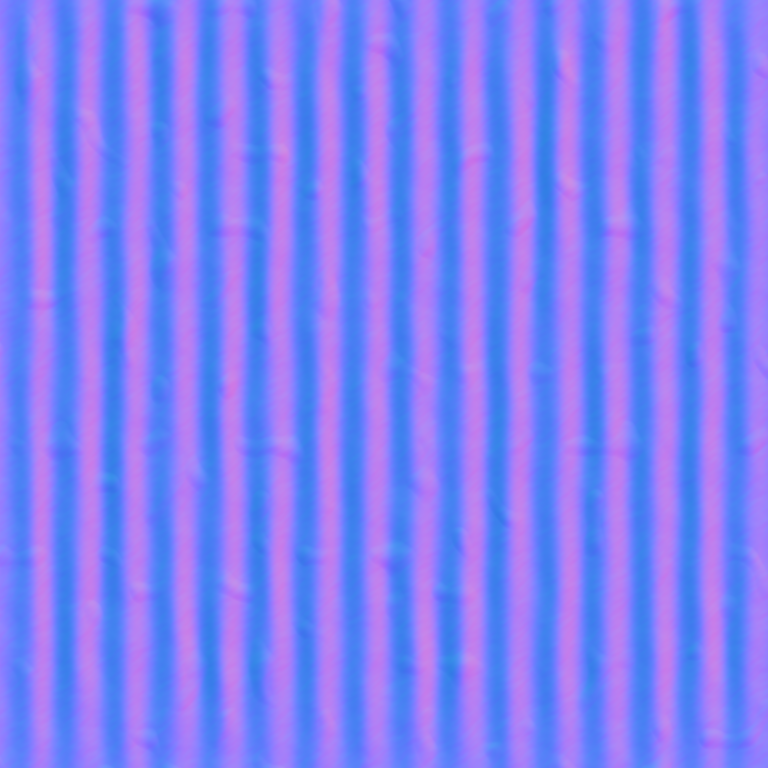
Write a Shadertoy shader that draws this texture map.

```glsl
const float TAU = 6.2831853;
const float RIDGES = 16.0;          // ridges across the canvas
const float RIDGE_PHASE = 0.865;    // steepest point within one repeat
const float RIDGE_SLOPE = 0.57;
const float WOBBLE = 0.05;          // sideways drift, in repeats
const float WEAR = 0.40;            // variation in ridge strength
const float DENT_HEIGHT = 0.0011;
const float PIT_HEIGHT = 0.0022;
const float GRAIN_HEIGHT = 0.00028;
const float EDGE_STRENGTH = 0.50;   // relief left at the border
const float SAMPLE_STEP = 0.0012;

vec2 randomDirection(vec2 p) {
    vec3 q = fract(vec3(p.xyx) * vec3(0.1031, 0.1030, 0.0973));
    q += dot(q, q.yzx + 33.33);
    float angle = TAU * fract((q.x + q.y) * q.z);
    return vec2(cos(angle), sin(angle));
}

float corner(vec2 cell, vec2 f, vec2 offset) {
    return dot(randomDirection(cell + offset), f - offset);
}

// Gradient noise, about -0.7 to 0.7
float noise(vec2 p) {
    vec2 cell = floor(p), f = fract(p);
    vec2 w = f * f * f * (f * (f * 6.0 - 15.0) + 10.0);
    float low = mix(corner(cell, f, vec2(0, 0)), corner(cell, f, vec2(1, 0)), w.x);
    float high = mix(corner(cell, f, vec2(0, 1)), corner(cell, f, vec2(1, 1)), w.x);
    return mix(low, high, w.y);
}

// Relief weakens towards the border
float borderFade(vec2 p) {
    float sides = smoothstep(0.0, 0.06, min(p.x, 1.0 - p.x));
    float ends = smoothstep(-0.03, 0.14, p.y) * smoothstep(-0.06, 0.09, 1.0 - p.y);
    return mix(EDGE_STRENGTH, 1.0, sides) * mix(EDGE_STRENGTH, 1.0, ends);
}

float ridgeHeight(vec2 p) {
    float drift = noise(p * vec2(12.0, 9.0) + 7.3);
    float phase = p.x * RIDGES - RIDGE_PHASE + WOBBLE * drift;
    float strength = 1.0 + WEAR * noise(p * vec2(14.0, 5.0) + 31.6);
    return RIDGE_SLOPE / (TAU * RIDGES) * strength * borderFade(p) * sin(TAU * phase);
}

float surfaceHeight(vec2 p) {
    float height = ridgeHeight(p);

    // Soft dents and a few faint pits
    height += DENT_HEIGHT * noise(p * vec2(26.0, 20.0) + 53.2);
    height -= PIT_HEIGHT * smoothstep(0.22, 0.75, noise(p * vec2(23.0, 21.0) + 91.7));

    // Fine diagonal grain
    vec2 grain = vec2(p.x + p.y, p.y - p.x) * 0.7071;
    height += GRAIN_HEIGHT * noise(grain * vec2(38.0, 85.0) + 130.4);
    height += 0.5 * GRAIN_HEIGHT * noise(grain * vec2(80.0, 160.0) + 210.8);
    return height;
}

void mainImage(out vec4 fragColor, in vec2 fragCoord) {
    vec2 uv = fragCoord / iResolution.xy;
    vec2 e = vec2(SAMPLE_STEP, 0.0);

    // Slope by central differences
    vec2 slope = vec2(surfaceHeight(uv + e.xy) - surfaceHeight(uv - e.xy),
                      surfaceHeight(uv + e.yx) - surfaceHeight(uv - e.yx))
                 / (2.0 * SAMPLE_STEP);

    // Pack the unit normal into colour
    vec3 normal = normalize(vec3(slope, 1.0));
    fragColor = vec4(0.5 + 0.5 * normal, 1.0);
}
```
